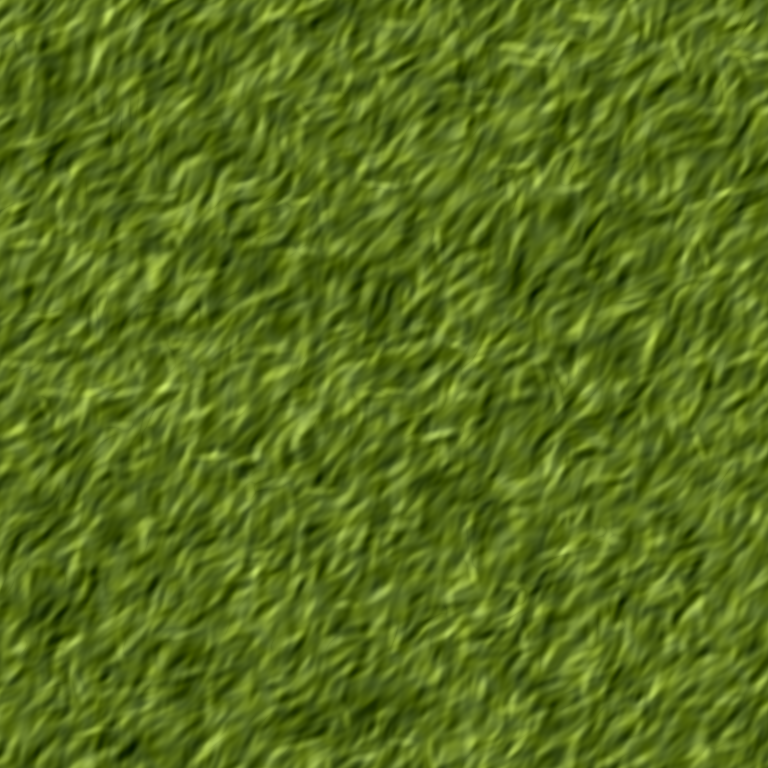
Write a three.js fragment shader that draws this texture.

```glsl
// Dense lawn of short, soft, wind-leaned grass blades lit from above.
varying vec2 vUv;

const vec3 SHADE_GREEN = vec3(0.20, 0.28, 0.02);
const vec3 MID_GREEN   = vec3(0.345, 0.435, 0.107);
const vec3 TIP_GREEN   = vec3(0.57, 0.67, 0.26);
const float SHADE_TONE = 1.65;    // tone below zero that gives SHADE_GREEN
const float TIP_TONE   = 2.05;    // tone above zero that gives TIP_GREEN

const float LEAN         = 0.87;  // main blade direction, radians
const float LEAN_SPREAD  = 0.65;
const float BLADE_CELL   = 0.024; // cell sizes, in canvas widths
const float FIBRE_CELL   = 0.0155;
const float TIP_CELL     = 0.027;
const float BLADE_LENGTH = 1.55;  // half sizes, in cells
const float BLADE_WIDTH  = 0.72;
const float TIP_WIDTH    = 0.34;
const float STRIPE_PITCH = 1.2;
const float TIP_SHARE    = 0.34;  // share of cells holding a bright blade
const float BEND         = 0.18;
const float SWIRL        = 0.011;
const float TAU          = 6.28318;

vec3 hash3(vec2 p) {
  vec3 q = fract(p.xyx * vec3(0.1031, 0.1030, 0.0973));
  q += dot(q, q.yxz + 33.33);
  return fract((q.xxy + q.yzz) * q.zyx);
}

vec2 gradientAt(vec2 cell) {
  float angle = TAU * hash3(cell + 71.0).x;
  return vec2(cos(angle), sin(angle));
}

float gradientNoise(vec2 p) {
  vec2 i = floor(p), f = p - i;
  vec2 s = f * f * f * (f * (f * 6.0 - 15.0) + 10.0);
  vec2 e = vec2(1.0, 0.0);
  float low  = mix(dot(gradientAt(i), f),
                   dot(gradientAt(i + e), f - e), s.x);
  float high = mix(dot(gradientAt(i + e.yx), f - e.yx),
                   dot(gradientAt(i + 1.0), f - 1.0), s.x);
  return mix(low, high, s.y);
}

// Coordinates along and across a bent blade with a random lean.
vec2 bladeSpace(vec2 d, vec2 rnd, float spread) {
  float angle = LEAN + spread * (rnd.x + rnd.y - 1.0);
  float c = cos(angle), s = sin(angle);
  vec2 q = vec2(c * d.x + s * d.y, c * d.y - s * d.x);
  q.y += BEND * (rnd.x - rnd.y) * q.x * q.x;
  return q;
}

float softOval(vec2 q, vec2 size) {
  q /= size;
  float w = max(0.0, 1.0 - dot(q, q));
  return w * w;
}

// Overlapping light and dark stripes, one short bundle per cell.
float stripedBlades(vec2 p, float seed) {
  vec2 cell = floor(p);
  float sum = 0.0;
  for (int y = -2; y <= 2; y++) {
    for (int x = -2; x <= 2; x++) {
      vec2 id = cell + vec2(float(x), float(y));
      vec3 place = hash3(id + seed);
      vec3 look = hash3(id + seed + 137.0);
      vec2 q = bladeSpace(p - id - place.xy, look.xy, LEAN_SPREAD);
      float phase = TAU * (q.y / STRIPE_PITCH + place.z);
      sum += softOval(q, vec2(BLADE_LENGTH, BLADE_WIDTH)) * cos(phase);
    }
  }
  return sum;
}

// Sparse single blades that catch the light.
float brightBlades(vec2 p, float seed) {
  vec2 cell = floor(p);
  float light = 0.0;
  for (int y = -2; y <= 2; y++) {
    for (int x = -2; x <= 2; x++) {
      vec2 id = cell + vec2(float(x), float(y));
      vec3 place = hash3(id + seed);
      vec3 look = hash3(id + seed + 211.0);
      vec2 q = bladeSpace(p - id - place.xy, look.xy, 1.7 * LEAN_SPREAD);
      float size = mix(0.5, 1.0, look.z);
      float blade = softOval(q, vec2(BLADE_LENGTH * size, TIP_WIDTH));
      light = max(light, blade * step(place.z, TIP_SHARE));
    }
  }
  return light;
}

void main() {
  // Gentle swirls make neighbouring blades lean together.
  vec2 swirl = vec2(gradientNoise(vUv * 11.0 + 5.0),
                    gradientNoise(vUv * 11.0 + 47.0));
  vec2 p = vUv + SWIRL * swirl;

  // Tone: broad clumps, tufts, blades, fine fibres and lit tips.
  float tone = -0.32 + 0.9 * gradientNoise(vUv * 7.0 + 19.0);
  tone += 1.3 * gradientNoise(p * 23.0 + 61.0);
  tone += 1.15 * stripedBlades(p / BLADE_CELL + 30.0, 11.0);
  tone += 0.50 * stripedBlades(p / FIBRE_CELL + 30.0, 403.0);
  tone += 1.50 * brightBlades(p / TIP_CELL + 30.0, 809.0);

  // Colour: shaded root to sunlit tip, with slightly greyer or fresher spots.
  vec3 color = tone < 0.0
    ? mix(MID_GREEN, SHADE_GREEN, -tone / SHADE_TONE)
    : mix(MID_GREEN, TIP_GREEN, tone / TIP_TONE);
  float grey = gradientNoise(p * 42.0 + 90.0);
  color += grey * vec3(-0.01, -0.01, 0.09);
  gl_FragColor = vec4(clamp(color, 0.0, 1.0), 1.0);
}
```
